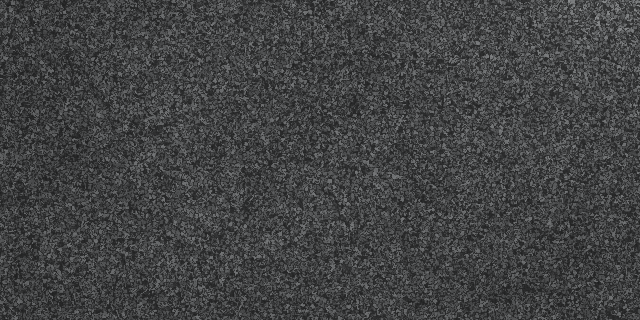
This texture is drawn by a WebGL 2 fragment shader. Its source:

```glsl
#version 300 es
precision highp float;
// Dark, fine-grained stone surface: small grey chips packed over near-black gaps.
// Chips are stretched, jittered Voronoi cells with random size and tone;
// gradient noise roughens their outlines, clumps them and mottles the light.

uniform vec2 u_resolution;
out vec4 fragColor;

// Integer hash of a lattice point: two values in 0..1
vec2 hash2(vec2 cell) {
    uvec2 v = uvec2(ivec2(cell)) * 1664525u + 1013904223u;
    v.x += v.y * 1664525u;
    v.y += v.x * 1664525u;
    v ^= v >> 16u;
    v.x += v.y * 1664525u;
    v.y += v.x * 1664525u;
    v ^= v >> 16u;
    return vec2(v >> 8u) / 16777216.0;
}

float cornerSlope(vec2 cell, vec2 offset) {
    float angle = 6.2832 * hash2(cell).x;
    return dot(vec2(cos(angle), sin(angle)), offset);
}

// Gradient noise, about -0.7..0.7
float gradientNoise(vec2 p) {
    vec2 i = floor(p), f = p - i;
    vec2 w = f * f * f * (f * (f * 6.0 - 15.0) + 10.0);
    vec2 e = vec2(1.0, 0.0);
    return mix(mix(cornerSlope(i, f), cornerSlope(i + e, f - e), w.x),
               mix(cornerSlope(i + e.yx, f - e.yx), cornerSlope(i + 1.0, f - 1.0), w.x), w.y);
}

// Chip cover (x) and random tone of the nearest chip (y)
vec2 chips(vec2 p, float clump) {
    vec2 base = floor(p);
    float nearest = 9.0, second = 9.0;
    vec2 traits = vec2(0.0);
    for (int y = -2; y <= 2; y++) {
        for (int x = -2; x <= 2; x++) {
            vec2 cell = base + vec2(x, y);
            vec2 d = cell + hash2(cell) - p;
            vec2 random = hash2(cell + 713.0);
            // Stretch each chip along its own direction
            float angle = 6.2832 * random.x;
            float stretch = 0.72 + 0.25 * random.y;
            vec2 axis = vec2(cos(angle), sin(angle));
            d = vec2(dot(d, axis) * stretch, dot(d, vec2(-axis.y, axis.x)) / stretch);
            float dist = length(d);
            if (dist < nearest) {
                second = nearest;
                nearest = dist;
                traits = hash2(cell + 1931.0);
            } else {
                second = min(second, dist);
            }
        }
    }
    float soft = max(0.2, 50.0 / u_resolution.y);
    float radius = 0.36 + 0.5 * traits.x + clump;
    float cover = smoothstep(-0.08, 0.22 + soft, second - nearest)
                * (1.0 - smoothstep(radius - soft, radius + soft, nearest));
    return vec2(cover, traits.y);
}

void main() {
    vec2 p = gl_FragCoord.xy / u_resolution.y;
    vec2 uv = gl_FragCoord.xy / u_resolution;

    // Ragged outlines and loose clumps
    vec2 warp = vec2(gradientNoise(p * 120.0), gradientNoise(p * 120.0 + 57.0));
    float clump = 0.14 * gradientNoise(p * 16.0 + 9.0) + 0.25 * gradientNoise(p * 60.0);
    vec2 chip = chips(p * 84.0 + 0.8 * warp, clump);

    // Chips over dark gaps, with fine grit on both
    float chipTone = 0.285 + 0.09 * chip.y + 0.06 * chip.y * chip.y;
    float tone = mix(0.158, chipTone, chip.x);
    tone += 0.06 * gradientNoise(p * 150.0 + 31.0);

    // Broad light: dim left and lower edges, sheen in the upper right corner
    float light = 0.91 + 0.08 * smoothstep(0.0, 0.4, uv.x) + 0.05 * smoothstep(0.0, 0.5, uv.y);
    light += 0.3 * exp(-5.0 * length((uv - 1.0) * vec2(1.3, 1.0)));
    light += 0.09 * gradientNoise(p * 2.3 + 4.0) + 0.06 * gradientNoise(p * 7.0);

    fragColor = vec4(tone * light * vec3(0.985, 1.0, 1.012), 1.0);
}
```
